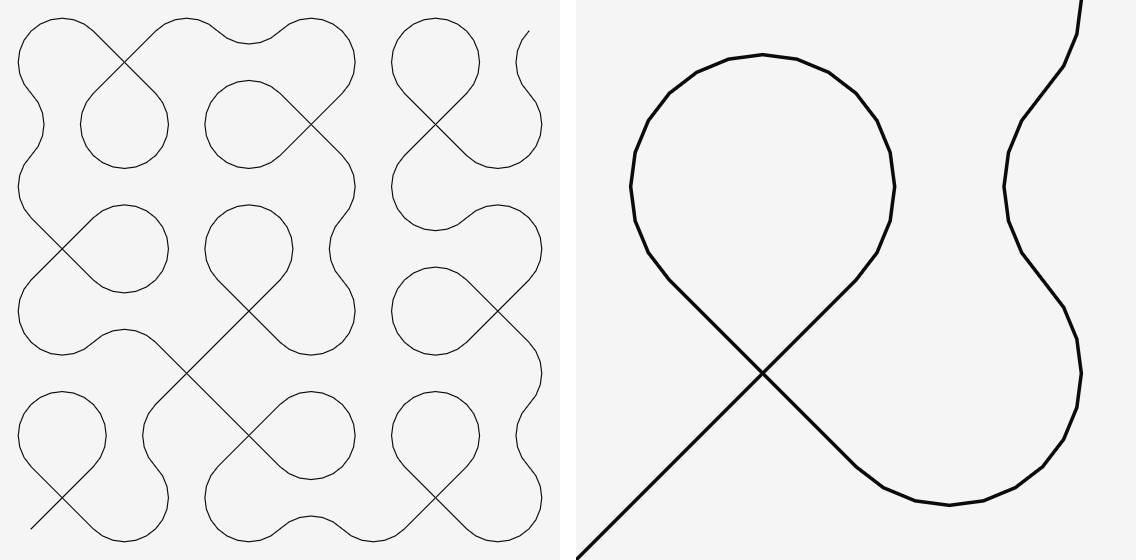
Left: the whole. Right: its middle third, enlarged.
Write a WebGL 1 fragment shader that draws this pattern.

```glsl
precision highp float;
// A looping space-filling curve: nine 3x3 blocks joined into one thin black line.

#define GRID 9.0
#define LINE_WIDTH 0.0188
#define ARC_SIDES 24.0
#define PAPER vec3(0.961)
#define INK vec3(0.045)

uniform vec2 u_resolution;

const float TAU = 6.2831853;
const float RADIUS = 0.70710678;

// Cell visited at step k (0 to 8) of the looped path through a 3x3 block.
vec2 blockCell(float k) {
    float column = floor((k + 0.5) / 3.0);
    float row = k - 3.0 * column;
    float x = k > 5.5 ? 2.0 : floor(mod(k + 1.5, 4.0) / 2.0);
    return vec2(x, column == 1.0 ? 2.0 - row : row);
}

// Quarter turns given to block k so that its ends meet its neighbours.
float blockTurns(float k) {
    if (k < 5.5) return clamp(k - 1.0, 0.0, 3.0);
    return k == 7.0 ? 1.0 : 0.0;
}

vec2 turnCell(vec2 cell, float turns) {
    vec2 v = cell - 1.0;
    if (turns == 1.0) v = vec2(-v.y, v.x);
    else if (turns == 2.0) v = -v;
    else if (turns == 3.0) v = vec2(v.y, -v.x);
    return v + 1.0;
}

// Centre of the grid cell at step n (0 to 80) of the whole path.
vec2 pathPoint(float n) {
    float block = floor((n + 0.5) / 9.0);
    vec2 local = turnCell(blockCell(n - 9.0 * block), blockTurns(block));
    return 3.0 * blockCell(block) + local + 0.5;
}

float segmentDistance(vec2 p, vec2 a, vec2 b) {
    vec2 ab = b - a;
    return length(p - a - ab * clamp(dot(p - a, ab) / dot(ab, ab), 0.0, 1.0));
}

// Quarter of a many-sided ring, running from a to b.
float arcDistance(vec2 p, vec2 a, vec2 b) {
    vec2 middle = 0.5 * (a + b);
    vec2 outward = 0.5 * vec2(a.y - b.y, b.x - a.x);
    vec2 centre = middle - outward;
    // Rings sit only on corners whose coordinates add up to an odd number.
    if (mod(centre.x + centre.y + 0.5, 2.0) < 1.0) {
        outward = -outward;
        centre = middle - outward;
    }
    vec2 q = p - centre;
    float along = dot(q, outward);
    float across = abs(q.x * outward.y - q.y * outward.x);
    if (along < across) return min(length(p - a), length(p - b));
    float side = TAU / ARC_SIDES;
    float angle = mod(atan(q.y, q.x), side) - 0.5 * side;
    return abs(length(q) * cos(angle) - RADIUS * cos(0.5 * side));
}

void main() {
    float canvas = min(u_resolution.x, u_resolution.y);
    vec2 p = GRID * gl_FragCoord.xy / canvas;
    float pixel = GRID / canvas;

    // Diagonal steps are straight, all others are arcs.
    float nearest = GRID;
    vec2 a = pathPoint(0.0);
    for (int i = 1; i < 81; i++) {
        vec2 b = pathPoint(float(i));
        vec2 stride = abs(b - a);
        float d = stride.x * stride.y > 0.5
            ? segmentDistance(p, a, b) : arcDistance(p, a, b);
        nearest = min(nearest, d);
        a = b;
    }

    float coverage = clamp((0.5 * LINE_WIDTH - nearest) / pixel + 0.5, 0.0, 1.0);
    gl_FragColor = vec4(mix(PAPER, INK, coverage), 1.0);
}
```
